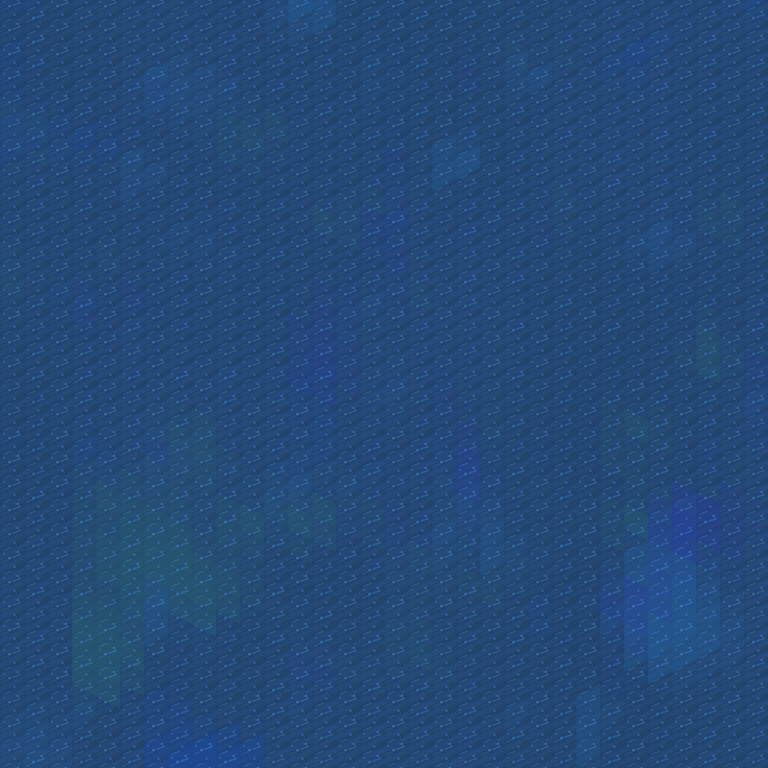
A Shadertoy shader for this texture:

```glsl
// Woven blue cloth: 32 by 32 staggered cells, so rows climb half a cell per
// column. Each cell holds two slanted bands, thin threads and bright flecks.
// Faceted pools of dye, from noise sampled once per facet, tint the cloth.

const vec2 REPEATS = vec2(32.0, 32.0);
const float SHEAR = 0.5;            // rows climbed per column

const vec3 NAVY   = vec3(0.135, 0.262, 0.425);
const vec3 BLUE   = vec3(0.152, 0.298, 0.490);
const vec3 THREAD = vec3(0.230, 0.450, 0.730);
const vec3 TEAL   = vec3(0.150, 0.345, 0.440);
const vec3 VIOLET = vec3(0.160, 0.235, 0.590);
const vec3 AZURE  = vec3(0.140, 0.350, 0.570);
const vec3 COBALT = vec3(0.110, 0.280, 0.590);

float hash(vec2 p) {
    return fract(sin(dot(p, vec2(127.1, 311.7))) * 43758.5453);
}

float valueNoise(vec2 p) {
    vec2 i = floor(p), f = fract(p);
    f = f * f * (3.0 - 2.0 * f);
    return mix(mix(hash(i), hash(i + vec2(1, 0)), f.x),
               mix(hash(i + vec2(0, 1)), hash(i + vec2(1, 1)), f.x), f.y);
}

float segmentDistance(vec2 p, vec2 a, vec2 b) {
    vec2 d = b - a;
    return length(p - a - d * clamp(dot(p - a, d) / dot(d, d), 0.0, 1.0));
}

// Coverage of a round-ended stroke, softened over one pixel.
float stroke(vec2 p, vec2 a, vec2 b, float radius, float pixel) {
    return 1.0 - smoothstep(radius - 0.5 * pixel, radius + 0.5 * pixel,
                            segmentDistance(p, a, b));
}

float fleck(vec2 p, vec2 at, float radius, float pixel) {
    return 1.0 - smoothstep(radius - 0.5 * pixel, radius + 0.5 * pixel, length(p - at));
}

// Lattice coordinates whose rows rise to the right.
vec2 slantedGrid(vec2 uv) {
    vec2 g = uv * REPEATS;
    return vec2(g.x, g.y - SHEAR * g.x);
}

// Threads and flecks of one cell; p is upright and centred on the cell.
float cellMarks(vec2 p, float pixel) {
    float m = 0.60 * stroke(p, vec2(0.04, 0.03), vec2(0.34, 0.15), 0.040, pixel);
    m = max(m, 0.35 * stroke(p, vec2(-0.40, -0.18), vec2(-0.12, -0.05), 0.034, pixel));
    m = max(m, 0.45 * stroke(p, vec2(-0.30, 0.33), vec2(-0.04, 0.44), 0.036, pixel));
    m = max(m, fleck(p, vec2(-0.10, 0.00), 0.058, pixel));
    m = max(m, 0.95 * fleck(p, vec2(0.24, 0.25), 0.052, pixel));
    m = max(m, 0.75 * fleck(p, vec2(0.10, -0.36), 0.050, pixel));
    m = max(m, 0.60 * fleck(p, vec2(-0.34, 0.18), 0.045, pixel));
    return m;
}

// Gathers marks from neighbouring cells, each with its own wear.
float weaveMarks(vec2 grid, float pixel) {
    vec2 cell = floor(grid);
    float marks = 0.0;
    for (int j = -1; j <= 1; j++)
    for (int i = -1; i <= 1; i++) {
        vec2 id = cell + vec2(i, j);
        vec2 d = grid - id - 0.5;
        float wear = mix(0.75, 1.0, hash(id));
        marks = max(marks, wear * cellMarks(vec2(d.x, d.y + SHEAR * d.x), pixel));
    }
    return marks;
}

// Centre of the parallelogram facet containing uv; its ends follow slope.
vec2 facetCentre(vec2 uv, float slope) {
    vec2 g = uv * REPEATS;
    float column = floor(g.x) + 0.5;
    float row = floor(g.y - slope * g.x) + 0.5;
    return vec2(column, row + slope * column) / REPEATS;
}

// Blends in a dye pool: noise decides its outline, reach its extent.
vec3 dye(vec3 cloth, vec3 tint, vec2 uv, float slope, vec2 pool, float reach, float seed) {
    vec2 centre = facetCentre(uv, slope);
    vec2 away = (centre - pool) / reach;
    float field = valueNoise(centre * 10.0 + seed) + 0.3 * valueNoise(centre * 23.0 + seed)
                + 0.5 * exp(-dot(away, away));
    return mix(cloth, tint, 0.75 * smoothstep(0.90, 1.45, field));
}

// Bands run along the rows, twice per cell, over a broad uneven fade.
vec3 clothColor(vec2 uv, vec2 grid) {
    float across = fract(2.0 * grid.y);
    float band = smoothstep(0.10, 0.45, across) * (1.0 - smoothstep(0.60, 0.90, across));
    float grain = valueNoise(fract(grid) * vec2(9.0, 9.0)) - 0.5;
    float fade = valueNoise(uv * 5.0 + 31.0) - 0.5;
    return mix(NAVY, BLUE, clamp(0.70 * band + 0.50 * grain + 0.35 * fade, 0.0, 1.0));
}

void mainImage(out vec4 fragColor, in vec2 fragCoord) {
    vec2 uv = fragCoord / iResolution.xy;
    float pixel = REPEATS.x / iResolution.x;
    vec2 grid = slantedGrid(uv);
    vec3 color = clothColor(uv, grid);

    color = dye(color, TEAL, uv, -SHEAR, vec2(0.16, 0.24), 0.20, 3.7);
    color = dye(color, AZURE, uv, SHEAR, vec2(0.84, 0.18), 0.14, 17.3);
    color = dye(color, AZURE, uv, SHEAR, vec2(0.52, 1.00), 0.16, 58.1);
    color = dye(color, COBALT, uv, SHEAR, vec2(0.30, 0.04), 0.10, 23.9);
    color = dye(color, VIOLET, uv, -SHEAR, vec2(0.83, 0.31), 0.10, 41.9);

    // Bright threads take on a little of the dye below.
    vec3 thread = THREAD + 0.5 * (color - NAVY);
    color = mix(color, thread, 0.85 * weaveMarks(grid, pixel));
    fragColor = vec4(color, 1.0);
}
```
